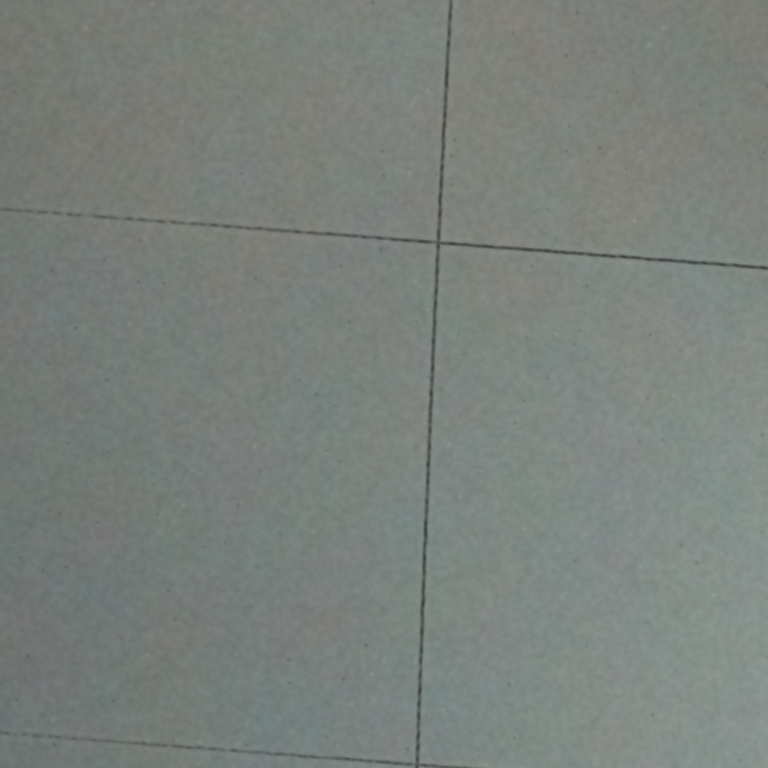
This texture is drawn by a WebGL 2 fragment shader. Its source:

```glsl
#version 300 es
precision highp float;
// Large matte grey tiles with thin, slightly tilted worn joints under uneven light.

uniform vec2 u_resolution;
out vec4 fragColor;

// Layout, in units of the canvas
const vec2 PITCH = vec2(0.72, 0.682);      // tile size
const vec2 CROSSING = vec2(0.543, 0.728);  // joint positions on the bottom and left edges
const float LEAN = 0.033;                  // tilt of the upright joints
const float BOW = 0.011;                   // their slight curve
const float SLOPE = -0.077;                // tilt of the level joints
const vec2 HALF_WIDTH = vec2(0.0022, 0.0020);
const float SOFTNESS = 0.0021;
const float WOBBLE = 0.0008;

// Colours
const vec3 SHADE = vec3(0.405, 0.428, 0.420);
const vec3 LIGHT = vec3(0.528, 0.568, 0.548);
const vec3 WARM_TINT = vec3(1.030, 0.992, 0.970);
const vec3 PINK_SHIFT = vec3(0.014, -0.006, -0.002);
const vec3 BLUE_SHIFT = vec3(-0.005, 0.000, 0.014);
const vec3 JOINT = vec3(0.250, 0.258, 0.250);

// Surface
const float GRAIN = 0.034;
const float MOTTLE = 0.011;
const float SPECK_CELLS = 40.0;
const float SPECK_SHARE = 0.10;

vec2 hash2(vec2 p) {
  vec3 q = fract(p.xyx * vec3(0.1031, 0.1030, 0.0973));
  q += dot(q, q.yzx + 33.33);
  return fract((q.xx + q.yz) * q.zy);
}

float cornerSlope(vec2 cell, vec2 offset) {
  float angle = 6.28318 * hash2(cell + 71.0).x;
  return dot(vec2(cos(angle), sin(angle)), offset);
}

float gradientNoise(vec2 p) {
  vec2 i = floor(p), f = fract(p);
  vec2 w = f * f * f * (f * (f * 6.0 - 15.0) + 10.0);
  vec2 e = vec2(1.0, 0.0);
  float low = mix(cornerSlope(i, f), cornerSlope(i + e, f - e), w.x);
  float high = mix(cornerSlope(i + e.yx, f - e.yx), cornerSlope(i + 1.0, f - 1.0), w.x);
  return 1.4 * mix(low, high, w.y);
}

// Turns the domain so that noise cells do not line up with the canvas
vec2 turned(vec2 p) {
  return mat2(0.8, 0.6, -0.6, 0.8) * p;
}

// Broad light: brightest at lower right, dim and warmer along the top
vec3 litSurface(vec2 p) {
  float lower = 0.20 + 0.84 * p.x;
  float upper = 0.30 + 0.90 * p.x - 0.72 * p.x * p.x;
  float level = mix(lower, upper, smoothstep(0.2, 1.0, p.y));
  level += 0.05 * gradientNoise(p * 3.0 + 5.0);
  vec3 color = mix(SHADE, LIGHT, clamp(level, 0.0, 1.1));
  return color * mix(vec3(1.0), WARM_TINT, smoothstep(0.3, 0.9, p.y));
}

// Fine paper-like grain and soft coloured blotches
vec3 surfaceTexture(vec2 p) {
  float grain = 0.6 * gradientNoise(turned(p) * 85.0 + 9.0) + 0.4 * gradientNoise(turned(p) * 150.0 + 19.0);
  float mottle = gradientNoise(turned(p) * 28.0 + 31.0);
  float pink = gradientNoise(p * 8.0 + 43.0) + 0.7 * gradientNoise(turned(p) * 32.0 + 7.0);
  float blue = gradientNoise(p * 7.0 + 87.0) + 0.7 * gradientNoise(turned(p) * 29.0 + 59.0);
  return vec3(GRAIN * grain + MOTTLE * mottle) + PINK_SHIFT * pink + BLUE_SHIFT * blue;
}

// Sparse, faint pits (negative) and pale flecks (positive)
float specks(vec2 p, float pixel) {
  vec2 q = turned(p) * SPECK_CELLS, cell = floor(q);
  vec2 pick = hash2(cell + 113.0);
  vec2 center = 0.3 + 0.4 * hash2(cell + 251.0);
  float radius = mix(0.06, 0.12, pick.y);
  float edge = max(0.09, pixel * SPECK_CELLS);
  float dotMask = 1.0 - smoothstep(radius - edge, radius + edge, length(fract(q) - center));
  float tone = pick.y < 0.7 ? -0.055 : 0.035;
  return tone * dotMask * step(pick.x, SPECK_SHARE);
}

// Signed offsets to the nearest upright (x) and level (y) joints
vec2 jointOffsets(vec2 p) {
  vec2 bend = vec2(LEAN * p.y + BOW * p.y * p.y, SLOPE * p.x);
  vec2 jitter = WOBBLE * vec2(gradientNoise(vec2(p.y * 75.0, 3.3)),
                              gradientNoise(vec2(p.x * 75.0, 17.3)));
  vec2 q = (p - CROSSING - bend - jitter) / PITCH;
  return (fract(q + 0.5) - 0.5) * PITCH;
}

void main() {
  vec2 p = gl_FragCoord.xy / u_resolution;
  float pixel = 1.0 / min(u_resolution.x, u_resolution.y);
  vec3 color = litSurface(p) + surfaceTexture(p) + specks(p, pixel);

  // Joints: the level ones fade to the left and low down, all are worn
  vec2 offset = jointOffsets(p);
  vec2 edge = vec2(max(SOFTNESS, 0.75 * pixel));
  vec2 mask = 1.0 - smoothstep(HALF_WIDTH - edge, HALF_WIDTH + edge, abs(offset));
  vec2 wear = vec2(gradientNoise(p * vec2(30.0, 120.0)), gradientNoise(p * vec2(120.0, 30.0)));
  float levelInk = mix(0.32, 0.84, smoothstep(0.0, 0.8, p.x)) * mix(0.85, 1.0, smoothstep(0.0, 0.5, p.y));
  vec2 ink = clamp(vec2(0.74, levelInk) + 0.40 * wear, 0.0, 1.0) * mask;

  // Faint pale rims beside the joints
  vec2 rim = exp(-pow((abs(offset) - 0.0070) / 0.0025, vec2(2.0)));
  color += 0.012 * max(rim.x, rim.y);
  color = mix(color, JOINT, max(ink.x, ink.y));
  fragColor = vec4(color, 1.0);
}
```
